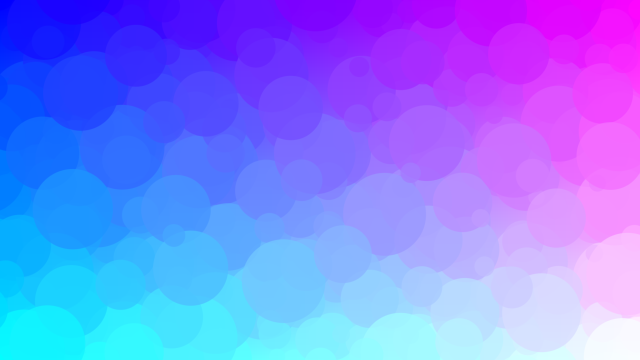
A WebGL 1 fragment shader for this background:

```glsl
precision highp float;

uniform vec2 u_resolution;

const int DISC_COUNT = 320;
const float MIN_RADIUS = 0.022;   // in canvas heights
const float MAX_RADIUS = 0.118;
const float MARGIN = 0.06;        // spread beyond the canvas border
const float JITTER = 0.07;
const float OPACITY = 0.78;
const vec2 SPREAD_STEP = vec2(0.75488, 0.56984);

const vec3 TOP_LEFT = vec3(0.0, 0.0, 1.0);
const vec3 TOP_RIGHT = vec3(1.0, 0.0, 1.0);
const vec3 BOTTOM_LEFT = vec3(0.0, 1.0, 1.0);
const vec3 BOTTOM_RIGHT = vec3(1.0, 1.0, 1.0);

vec3 hash3(float n) {
    return fract(sin(n * vec3(12.9898, 78.233, 39.425)) * 4375.85);
}

// Four-corner blend, held constant outside the canvas
vec3 cornerGradient(vec2 uv) {
    uv = clamp(uv, 0.0, 1.0);
    vec3 bottom = mix(BOTTOM_LEFT, BOTTOM_RIGHT, uv.x);
    vec3 top = mix(TOP_LEFT, TOP_RIGHT, uv.x);
    return mix(bottom, top, uv.y);
}

float discMask(vec2 offset, float radius, float edge) {
    return 1.0 - smoothstep(-edge, edge, length(offset) - radius);
}

void main() {
    vec2 uv = gl_FragCoord.xy / u_resolution;
    vec2 toHeights = vec2(u_resolution.x / u_resolution.y, 1.0);
    float edge = 0.75 / u_resolution.y;
    vec3 color = cornerGradient(uv);

    // Evenly spread discs, each tinted by the gradient at its centre
    for (int i = 0; i < DISC_COUNT; i++) {
        float id = float(i) + 1.0;
        vec3 rnd = hash3(id);
        vec2 spread = fract(id * SPREAD_STEP) + (rnd.xy - 0.5) * JITTER;
        vec2 center = mix(vec2(-MARGIN), vec2(1.0 + MARGIN), spread);
        float radius = mix(MIN_RADIUS, MAX_RADIUS, rnd.z);
        float mask = discMask((uv - center) * toHeights, radius, edge);
        color = mix(color, cornerGradient(center), mask * OPACITY);
    }

    gl_FragColor = vec4(color, 1.0);
}
```
